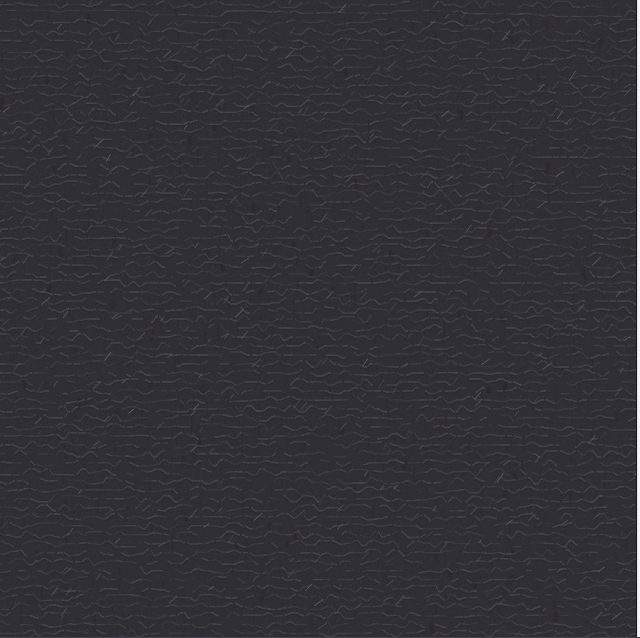
Write a WebGL 2 fragment shader that draws this texture.

```glsl
#version 300 es
precision highp float;

uniform vec2 u_resolution;
out vec4 fragColor;

float hash(vec2 p) {
    p = fract(p * vec2(0.1031, 0.1137));
    p += dot(p, p.yx + 33.33);
    return fract((p.x + p.y) * p.x * 97.3);
}

// Knot height of a crease: mostly flat, sometimes pushed up or down
float knotHeight(vec2 id) {
    float h = hash(id + 11.0) * 2.0 - 1.0;
    return 0.34 * sign(h) * smoothstep(0.25, 0.8, abs(h));
}

// Broken horizontal creases, one per unit of height: x is light, y is shade below
vec2 creases(vec2 p, float pixel) {
    vec2 tone = vec2(0.0);
    for (int j = -1; j <= 1; j++) {
        float row = floor(p.y) + float(j);
        float x = p.x / 0.95 + 17.0 * hash(vec2(row, 5.0)) + 0.25 * sin(p.x * 1.3 + row * 2.4);
        vec2 id = vec2(floor(x), row);
        float left = knotHeight(id);
        float right = knotHeight(id + vec2(1.0, 0.0));
        float bend = smoothstep(0.15, 0.85, fract(x));
        float slope = (right - left) * 1.4;
        float d = (p.y - row - 0.5 - mix(left, right, bend)) / sqrt(1.0 + slope * slope);
        // Each piece has its own strength and fades towards some of its ends
        float strength = mix(0.35, 1.0, hash(id + 40.0));
        float gap = 0.3 * hash(id + 73.0);
        strength *= smoothstep(gap - 0.15, gap + 0.05, fract(x));
        strength *= step(0.14, hash(id + 95.0));
        float line = 1.0 - smoothstep(0.04, 0.07 + pixel * 0.6, abs(d));
        float shade = 1.0 - smoothstep(0.04, 0.16, abs(d + 0.17));
        tone = max(tone, strength * vec2(line, shade));
    }
    return tone;
}

// Scattered strokes, one candidate per square cell
float strokes(vec2 p, float cell, float share, float angle, float spread,
              float reach, float width, float soft, float seed) {
    vec2 home = floor(p / cell);
    float mark = 0.0;
    for (int j = -1; j <= 1; j++) {
        for (int i = -1; i <= 1; i++) {
            vec2 id = home + vec2(i, j) + seed;
            if (hash(id) > share) continue;
            vec2 offset = vec2(hash(id + 3.7), hash(id + 9.2));
            vec2 v = p - (id - seed + offset) * cell;
            float a = angle + spread * (hash(id + 21.4) - 0.5);
            vec2 along = vec2(cos(a), sin(a));
            float halfLength = reach * mix(0.3, 1.0, hash(id + 31.8));
            v -= along * clamp(dot(v, along), -halfLength, halfLength);
            float strength = mix(0.35, 1.0, hash(id + 47.1));
            mark = max(mark, strength * (1.0 - smoothstep(width, width + soft, length(v))));
        }
    }
    return mark;
}

void main() {
    vec2 p = gl_FragCoord.xy / u_resolution.y * 71.0;
    float pixel = 71.0 / u_resolution.y;

    // Base with fine grain
    vec3 color = vec3(0.190, 0.183, 0.209);
    color += 0.012 * (hash(floor(p / 0.14) + 800.0) - 0.5);

    // Dark upright stains and hairlines
    float stain = strokes(p, 3.5, 0.35, 1.57, 0.6, 0.45, 0.08, 0.3, 130.0);
    float hairline = strokes(p, 2.2, 0.5, 1.57, 0.08, 1.1, 0.0, 0.13, 270.0);
    color = mix(color, vec3(0.165, 0.145, 0.160), 0.7 * stain);
    color = mix(color, vec3(0.155, 0.150, 0.172), 0.6 * hairline);

    // Pale creases, shaded underneath
    vec2 crease = creases(p, pixel);
    color = mix(color, vec3(0.168, 0.162, 0.186), 0.6 * crease.y);
    color = mix(color, vec3(0.278, 0.278, 0.296), 0.9 * crease.x);

    // Fine flecks and brighter slanted scratches
    float soft = 0.04 + pixel * 0.5;
    float fleck = strokes(p, 1.2, 0.5, 0.75, 1.4, 0.22, 0.0, soft, 410.0);
    float scratch = strokes(p, 2.4, 0.32, 0.8, 0.45, 0.65, 0.01, soft, 590.0);
    color = mix(color, vec3(0.255, 0.255, 0.272), 0.6 * fleck);
    color = mix(color, vec3(0.370, 0.370, 0.385), 0.8 * scratch);

    // Sheet edge: dark rim, then a pale margin on the right; thin rim at the bottom
    float inset = (u_resolution.x - gl_FragCoord.x) / u_resolution.y * 71.0;
    color = mix(color, vec3(0.110, 0.105, 0.130), 1.0 - smoothstep(0.42, 0.50, inset));
    color = mix(color, vec3(0.960, 0.960, 0.970), 1.0 - smoothstep(0.26, 0.38, inset));
    color = mix(color, vec3(0.270, 0.245, 0.300), 1.0 - smoothstep(0.08, 0.16, p.y));

    fragColor = vec4(color, 1.0);
}
```
